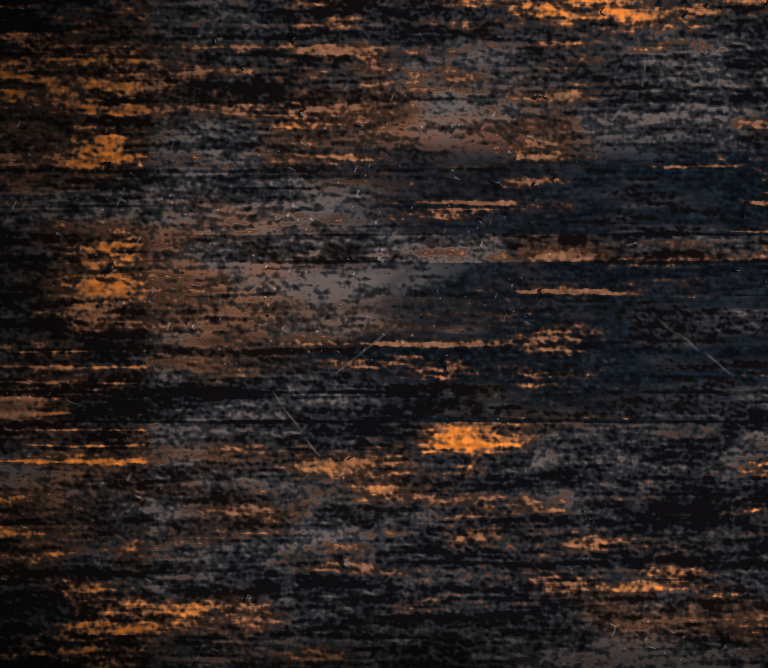
Give the GLSL for this texture, as a Shadertoy shader.

```glsl
const vec3 SOOT   = vec3(0.052, 0.045, 0.052);
const vec3 SLATE  = vec3(0.150, 0.152, 0.166);
const vec3 ASH    = vec3(0.370, 0.328, 0.315);
const vec3 NAVY   = vec3(0.045, 0.075, 0.110);
const vec3 BROWN  = vec3(0.200, 0.130, 0.095);
const vec3 TAN    = vec3(0.430, 0.295, 0.220);
const vec3 ORANGE = vec3(0.730, 0.410, 0.170);

float hash(vec2 p) {
    vec3 q = fract(p.xyx * vec3(0.1031, 0.1030, 0.0973));
    q += dot(q, q.yzx + 33.33);
    return fract((q.x + q.y) * q.z);
}

float noise(vec2 p) {
    vec2 i = floor(p), f = fract(p);
    f = f * f * (3.0 - 2.0 * f);
    return mix(mix(hash(i), hash(i + vec2(1, 0)), f.x),
               mix(hash(i + vec2(0, 1)), hash(i + vec2(1, 1)), f.x), f.y);
}

float fbm(vec2 p) {
    float sum = 0.0, amp = 0.516;
    for (int i = 0; i < 5; i++) {
        sum += amp * noise(p);
        p = mat2(0.995, 0.03, -0.2, 0.995) * p * 2.03 + 17.7;
        amp *= 0.5;
    }
    return sum;
}

vec2 turn(vec2 p, float angle) {
    float c = cos(angle), s = sin(angle);
    return vec2(c * p.x - s * p.y, s * p.x + c * p.y);
}

float blob(vec2 p, vec2 center, vec2 radius) {
    return 1.0 - smoothstep(0.3, 1.2, length((p - center) / radius));
}

float band(float x, float lo, float hi, float soft) {
    return smoothstep(lo - soft, lo + soft, x) * (1.0 - smoothstep(hi - soft, hi + soft, x));
}

float segment(vec2 p, vec2 a, vec2 b) {
    vec2 d = b - a;
    return length(p - a - d * clamp(dot(p - a, d) / dot(d, d), 0.0, 1.0));
}

// Dark varnish to dry grey wood
vec3 filmColor(float tone) {
    vec3 c = mix(SOOT, SLATE, smoothstep(0.02, 0.48, tone));
    return mix(c, ASH, smoothstep(0.42, 0.92, tone));
}

// Bare wood, from thinly to deeply worn
vec3 bareColor(float wear, float warmth) {
    vec3 c = mix(BROWN, TAN, smoothstep(0.2, 0.7, wear));
    return mix(c, ORANGE, smoothstep(0.45, 0.95, wear) * warmth);
}

// Ragged pits: x is the shadow, y the lit rim
vec2 dents(vec2 p, float aspect) {
    vec2 mark = vec2(0.0);
    vec2 rough = vec2(fbm(p * 60.0), fbm(p * 60.0 + 9.0)) - 0.5;
    for (int i = 0; i < 36; i++) {
        float k = float(i);
        vec2 c = vec2(aspect * sqrt(hash(vec2(k, 3.1))), 1.0 - pow(hash(vec2(k, 8.7)), 1.4));
        float size = mix(0.003, 0.011, hash(vec2(k, 5.3)));
        vec2 q = turn(p - c + 0.035 * rough, 3.0 * hash(vec2(k, 1.9))) * vec2(1.0, 2.0) / size;
        mark.x = max(mark.x, 1.0 - smoothstep(0.5, 1.3, length(q)));
        mark.y = max(mark.y, 1.0 - smoothstep(0.1, 0.6, length(q - vec2(0.3, 1.2))));
    }
    return mark;
}

void mainImage(out vec4 fragColor, in vec2 fragCoord) {
    vec2 uv = fragCoord / iResolution.xy;
    float aspect = iResolution.x / iResolution.y;
    vec2 p = vec2(uv.x * aspect, uv.y);

    // Fibre at several scales
    float broad = fbm(p * vec2(3.0, 5.0) + 4.0);
    float streak = fbm(p * vec2(6.0, 55.0));
    float patches = fbm(p * vec2(6.0, 13.0) + 50.0);
    float fibre = noise(turn(p, 0.015) * vec2(32.0, 190.0) + 3.0 * patches);
    float grain = 0.36 * fibre + 0.34 * noise(turn(p, 0.25) * vec2(110.0, 200.0))
                + 0.30 * noise(turn(p, 0.7) * 215.0);
    float crack = smoothstep(0.68, 0.9, noise(turn(p, 0.004) * vec2(5.0, 125.0) + 11.0));

    // Boards of uneven height and their seams
    float row = p.y * 19.0 + 1.6 * noise(vec2(p.y * 7.0, 2.0)) + 0.12 * (streak - 0.5);
    float board = hash(vec2(floor(row), 7.0));
    float edge = fract(row);
    float middle = band(uv.y, 0.34, 0.78, 0.03);
    float broken = smoothstep(0.25, 0.65, noise(p * vec2(6.0, 16.0) + 70.0));
    float seam = (1.0 - smoothstep(0.01, 0.08, min(edge, 1.0 - edge))) * mix(0.2, 1.0, middle) * broken;
    float lip = band(edge, 0.08, 0.17, 0.06) * middle * broken;

    // Grooved panel at the left
    float panel = 1.0 - smoothstep(0.185, 0.2, uv.x + 0.01 * (streak - 0.5));
    float grooved = panel * band(uv.y, 0.30, 0.48, 0.008);
    float groove = band(fract(uv.y * 43.0 + 0.25 * noise(p * vec2(9.0, 30.0))), 0.38, 0.58, 0.14) * grooved;

    // Tar on the middle boards and rounded stains
    float tar = middle * smoothstep(0.3, 0.6, uv.x + 0.6 * (patches - 0.5));
    tar *= smoothstep(0.44, 0.62, 0.5 * board + 0.5 * patches + 0.7 * (streak - 0.5) + 0.3 * (grain - 0.5));
    float stain = 0.0;
    for (int i = 0; i < 9; i++) {
        float k = float(i);
        vec2 c = vec2(aspect * mix(0.25, 0.95, hash(vec2(k, 21.0))), hash(vec2(k, 44.0)));
        vec2 r = vec2(0.06, 0.022) * mix(0.5, 1.6, hash(vec2(k, 12.0)));
        stain = max(stain, blob(p + 0.06 * (patches - 0.5), c, r));
    }

    float tone = 0.5 + 1.0 * (broad - 0.5) + 1.1 * (streak - 0.5) + 1.55 * (grain - 0.5);
    tone += 0.16 * (board - 0.5) + 0.14 * blob(uv, vec2(0.85, 0.95), vec2(0.5, 0.35));
    tone -= 0.2 * panel + 0.35 * stain + 0.4 * seam + 0.22 * crack;
    vec3 color = filmColor(clamp(tone, 0.0, 1.0));
    float rust = smoothstep(0.46, 0.62, 0.6 * patches + 0.4 * broad + 0.05 * panel);
    color *= mix(vec3(1.0), vec3(1.25, 0.95, 0.74), rust);
    color = mix(color, NAVY * (0.25 + 1.3 * grain), 0.8 * tar);

    // Worn wood showing through
    float glow = blob(uv, vec2(0.62, 0.34), vec2(0.08, 0.06)) + 0.8 * blob(uv, vec2(0.79, 0.95), vec2(0.15, 0.1))
               + 0.8 * blob(uv, vec2(0.60, 0.16), vec2(0.06, 0.05)) + 0.7 * blob(uv, vec2(0.38, 0.80), vec2(0.05, 0.04));
    float score = 0.52 * patches + 0.48 * streak + 0.12 * glow + 0.03 * panel + 0.09 * lip + 0.18 * groove;
    score += 0.34 * (grain - 0.5) - 0.09 * tar * (1.0 - lip) - 0.1 * stain - 0.1 * seam - 0.06 * crack;
    float wear = smoothstep(0.49, 0.83, score);
    float warmth = smoothstep(0.35, 0.75, noise(p * vec2(4.0, 8.0) + 90.0) + 0.3 * glow + 0.3 * panel);
    color = mix(color, bareColor(wear, warmth) * (0.5 + grain), smoothstep(0.02, 0.45, wear));

    // Dents, flecks and long scratches
    vec2 pit = dents(p, aspect);
    color = mix(color, SOOT * 0.6, 0.8 * pit.x);
    color = mix(color, vec3(0.45, 0.47, 0.50), 0.6 * pit.y * (1.0 - pit.x));
    float fleck = smoothstep(0.9, 0.98, noise(turn(p, 0.4) * 120.0));
    color += 0.2 * fleck * smoothstep(0.45, 0.6, broad);
    for (int i = 0; i < 12; i++) {
        float k = float(i);
        vec2 a = vec2(aspect * mix(0.3, 1.0, hash(vec2(k, 61.0))), hash(vec2(k, 62.0)));
        vec2 b = a + 0.25 * (vec2(hash(vec2(k, 63.0)), hash(vec2(k, 64.0))) - 0.5);
        float line = 1.0 - smoothstep(0.0006, 0.003, segment(p + 0.006 * noise(p * 30.0), a, b));
        color = mix(color, k < 7.0 ? SOOT : ASH, 0.8 * line * noise(p * 60.0));
    }

    // Light falling off to the left and lower edges
    float light = mix(0.62, 1.08, smoothstep(0.0, 0.35, uv.x)) * mix(0.55, 1.0, smoothstep(0.0, 0.1, uv.y));
    light *= 1.0 - 0.3 * blob(uv, vec2(0.0, 1.0), vec2(0.4, 0.3));
    fragColor = vec4(color * mix(light, 1.0, 0.5 * groove), 1.0);
}
```
